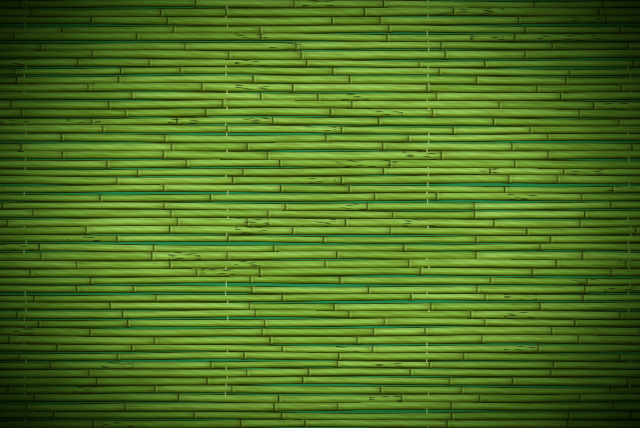
This texture is drawn by a Shadertoy shader. Its source:

```glsl
// A screen of green bamboo canes laid in rows, tied by thread over a teal backing, darkened at the corners.
#define ROWS 51.0        // canes from bottom to top
#define NODE_GAP 13.5    // mean length between nodes, in cane pitches
#define THREAD_GAP 24.0  // distance between thread columns, in cane pitches
#define THREAD_START 3.0
#define BOW 0.10         // how far canes bend off their row
#define WEAR 0.45        // strength of the stains
#define LIGHT vec3(0.57, 0.77, 0.34)
#define BODY vec3(0.46, 0.61, 0.16)
#define SHADE vec3(0.25, 0.35, 0.03)
#define BACKING vec3(0.14, 0.52, 0.29)
#define THREAD vec3(0.70, 0.80, 0.50)

float hash(vec2 p) {
    p = fract(p * vec2(0.1031, 0.1137));
    p += dot(p, p.yx + 33.33);
    return fract((p.x + p.y) * p.x * 17.31 + p.y * 5.73);
}

// Distance to the nearest scattered point
float cellular(vec2 p) {
    vec2 cell = floor(p);
    float nearest = 1.5;
    for (int j = -1; j <= 1; j++)
        for (int i = -1; i <= 1; i++) {
            vec2 c = cell + vec2(i, j);
            vec2 point = c + vec2(hash(c + 3.1), hash(c + 71.7));
            nearest = min(nearest, length(point - p));
        }
    return nearest;
}

// Signed distance along a cane to its node; segment is the id of the internode
float nodeOffset(float x, float row, out float segment) {
    float s = x / NODE_GAP + 7.0 * hash(vec2(row, 5.0)) + 20.0;
    float cell = floor(s);
    float n = fract(s) - 0.5 - 0.6 * (hash(vec2(cell, row)) - 0.5);
    segment = cell + step(0.0, n);
    return n * NODE_GAP;
}

// Centre (x) and radius (y) of a cane, in pitches
vec2 caneShape(float x, float row, float node) {
    float phase = 6.2832 * hash(vec2(row, 11.0));
    float centre = row + 0.5 + 0.14 * (hash(vec2(row, 23.0)) - 0.5)
                 + BOW * (sin(0.08 * x + phase) + 0.4 * sin(0.21 * x + 2.7 * phase));
    float radius = mix(0.39, 0.51, hash(vec2(row, 37.0)))
                 + 0.03 * sin(0.08 * x + 3.0 * phase) + 0.03 * exp(-6.0 * node * node);
    return vec2(centre, radius);
}

// Colour of a cane; t runs from -1 at its lower edge to 1 at its upper edge
vec3 caneColour(float x, float t, float row, float node, float segment) {
    vec3 col = mix(SHADE, BODY, smoothstep(-1.0, -0.45, t));
    col = mix(col, LIGHT, smoothstep(-0.55, 0.15, t) * (1.0 - 0.5 * smoothstep(0.75, 1.0, t)));
    col *= mix(0.50, 1.0, pow(max(1.0 - t * t, 0.0), 0.35));

    // Tone of each internode, and long fibres
    float tone = hash(vec2(segment, row + 90.0));
    col *= mix(vec3(0.90, 0.92, 0.76), vec3(1.06, 1.04, 1.08), tone);
    col *= 1.0 + 0.03 * sin(9.0 * t + 0.7 * x + 5.0 * row) + 0.025 * sin(2.9 * x + 4.0 * t + row);

    // Olive stains and a few thin scars
    float stain = 1.0 - smoothstep(0.05, 0.5, cellular(vec2(0.16 * x, 0.8 * t + 9.0 * row)));
    col *= 1.0 - WEAR * stain * vec3(0.22, 0.25, 0.55);
    float scar = cellular(vec2(0.5 * x + 0.3 * sin(5.0 * t + row), 1.3 * t + 7.0 * row));
    float scarred = step(0.95, hash(vec2(floor(0.25 * x), row + 51.0)));
    col *= 1.0 - WEAR * scarred * (1.0 - smoothstep(0.05, 0.35, scar));

    // Node: thin dark groove beside a pale ring, with a browned collar
    float bend = node + 0.06 * t * t;
    float groove = hash(vec2(segment - step(0.0, node), row + 140.0));
    col *= 1.0 - vec3(0.10, 0.14, 0.16) * exp(-2.5 * bend * bend);
    col = mix(col, 1.1 * LIGHT, 0.45 * exp(-60.0 * pow(bend - 0.24, 2.0)) * (1.0 - t * t));
    return mix(col, SHADE * 0.75, mix(0.55, 0.95, groove) * exp(-120.0 * bend * bend));
}

void mainImage(out vec4 fragColor, in vec2 fragCoord) {
    vec2 p = fragCoord / iResolution.y * ROWS;
    float pixel = ROWS / iResolution.y;

    // Find the cane nearest to this point
    float edge = 9.0, t = 0.0, row = 0.0, node = 0.0, segment = 0.0;
    for (int k = -1; k <= 1; k++) {
        float r = floor(p.y) + float(k), id;
        float n = nodeOffset(p.x, r, id);
        vec2 shape = caneShape(p.x, r, n);
        float d = abs(p.y - shape.x) - shape.y;
        if (d < edge) {
            edge = d; row = r; node = n; segment = id;
            t = clamp((p.y - shape.x) / shape.y, -1.0, 1.0);
        }
    }

    // Backing shows in wide gaps, contact shadow in narrow ones
    vec3 col = mix(SHADE * 0.6, BACKING, smoothstep(0.0, 0.07, edge));
    vec3 cane = caneColour(p.x, t, row, node, segment);
    col = mix(cane, col, smoothstep(-0.5 * pixel, 0.5 * pixel, edge));

    // Thread stitches crossing some of the gaps
    float column = floor((p.x - THREAD_START) / THREAD_GAP + 0.5);
    float gapId = row + step(0.0, t);
    float across = abs(p.x - THREAD_START - column * THREAD_GAP - 0.3 * (hash(vec2(gapId, column + 8.0)) - 0.5));
    float stitch = (1.0 - smoothstep(0.03, 0.03 + pixel, across))
                 * (1.0 - smoothstep(0.10, 0.10 + pixel, -edge));
    col = mix(col, THREAD, 0.7 * stitch * step(0.45, hash(vec2(gapId, column + 60.0))));

    // Vignette, richer in green as it darkens
    vec2 q = (2.0 * fragCoord / iResolution.xy - 1.0) * vec2(0.95, 0.80);
    float shade = mix(1.0, 0.12, smoothstep(0.48, 1.36, length(q)));
    fragColor = vec4(col * pow(vec3(shade), vec3(1.2, 1.0, 1.6)), 1.0);
}
```
